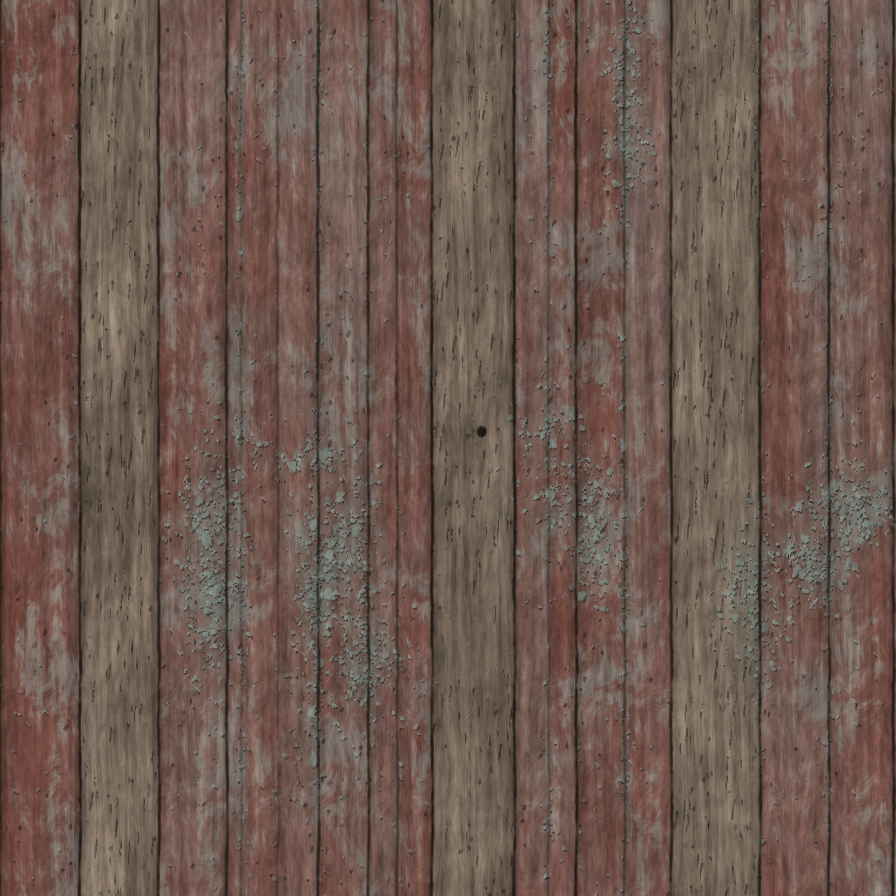
Write a Shadertoy shader that draws this texture.

```glsl
// Weathered vertical planks: worn red paint, bare brown boards and flaking teal undercoat.

const int SEAMS = 18;
const float seamX[SEAMS] = float[](0.0, .089, .177, .253, .269, .310, .355, .411, .443,
    .482, .574, .612, .643, .697, .749, .848, .925, .997);
const float seamDark[SEAMS] = float[](.7, .95, .85, .8, .25, .35, .75, .75, .5,
    .95, .95, .3, .9, .4, .85, .85, .8, .9);
const float seamTeal[SEAMS] = float[](0., .05, .05, 0., .9, 0., .6, .1, .05,
    0., .05, .55, .1, .75, 0., .2, .6, 0.);

// Flaking areas: centre, then radii
const int PATCHES = 11;
const vec4 patches[PATCHES] = vec4[](
    vec4(.235, .37, .03, .10), vec4(.350, .33, .02, .12), vec4(.385, .40, .03, .07),
    vec4(.415, .26, .035, .06), vec4(.34, .49, .05, .02), vec4(.62, .48, .04, .06),
    vec4(.66, .42, .02, .07), vec4(.845, .33, .03, .07), vec4(.90, .37, .04, .04),
    vec4(.95, .43, .05, .04), vec4(.70, .88, .02, .09));

float hash(vec2 p) {
    return fract(sin(dot(p, vec2(127.1, 311.7))) * 4375.85);
}

// Layered, warped sines, roughly -1 to 1
float waves(vec2 p) {
    float sum = 0.0, amp = .5;
    for (int i = 0; i < 5; i++) {
        p = mat2(.8, .6, -.6, .8) * p * 1.8 + sin(p.yx * .9) + 2.3;
        sum += amp * sin(p.x) * sin(p.y);
        amp *= .75;
    }
    return sum;
}

// Cellular noise: distance to the nearest point, and that cell's hash
vec2 cells(vec2 p) {
    vec2 nearest = vec2(9.0, 0.0);
    for (int k = 0; k < 9; k++) {
        vec2 cell = floor(p) + vec2(k % 3 - 1, k / 3 - 1);
        float d = length(p - cell - vec2(hash(cell), hash(cell + 57.3)));
        if (d < nearest.x) nearest = vec2(d, hash(cell + 19.7));
    }
    return nearest;
}

// Chips filling the given share of the cells
float chips(vec2 p, float coverage) {
    vec2 c = cells(p);
    float radius = .3 + .4 * fract(c.y * 37.0);
    return smoothstep(.02, -.02, c.y - coverage) * smoothstep(radius, radius - .25, c.x);
}

// Small and large flakes together
float flaking(vec2 p, float coverage) {
    return max(chips(p * 190.0, coverage), chips(p * vec2(85.0, 70.0), coverage * .3 - .01));
}

void mainImage(out vec4 fragColor, in vec2 fragCoord) {
    vec2 uv = fragCoord / iResolution.xy;
    float pixel = 1.0 / iResolution.x;

    // Seams: broken dark gaps, shading beside them, teal left along some
    float wobble = .0012 * waves(vec2(2.0, uv.y * 14.0));
    float gap = 0.0, shade = 0.0, tealLine = 0.0;
    int plank = 0;
    for (int i = 0; i < SEAMS; i++) {
        float d = uv.x + wobble - seamX[i];
        if (d > 0.0) plank = i;
        float wear = .8 + .6 * waves(vec2(float(i) * 7.0, uv.y * 22.0));
        float width = .0008 + .0008 * wear;
        gap = max(gap, seamDark[i] * clamp(wear + .1, 0., 1.)
            * smoothstep(width + pixel, width - pixel, abs(d)));
        shade = max(shade, seamDark[i] * exp(-abs(d) * 230.0));
        tealLine = max(tealLine, seamTeal[i] * exp(-pow(d / .0045, 2.0)));
    }
    bool bare = plank == 1 || plank == 9 || plank == 14;
    float tone = hash(vec2(plank, 3.0));
    vec2 shift = vec2(tone * 20.0, tone * 7.0);

    // Wood grain, speckle and broad stains
    float grain = waves(uv * vec2(65.0, 3.0) + shift);
    float fine = waves(uv * vec2(150.0, 13.0) - shift);
    float speckle = waves(uv * vec2(115.0, 60.0) + 4.0);
    float stain = waves(uv * vec2(8.0, 3.0) + shift);
    float blotch = waves(uv * vec2(17.0, 10.0));

    vec3 color;
    if (bare) {
        color = mix(vec3(.34, .29, .25), vec3(.52, .46, .40),
            clamp(.55 + .5 * stain + .3 * grain, 0., 1.));
        color *= 1.0 + .20 * fine + .10 * speckle;
        vec2 crack = cells(uv * vec2(260.0, 42.0) + .5 * speckle);
        color *= 1.0 - .4 * step(.86, crack.y) * smoothstep(.45, .1, crack.x);
    } else {
        float faded = clamp(.4 + .3 * tone + .5 * stain + .3 * blotch + .2 * speckle, 0., 1.);
        color = mix(vec3(.43, .275, .24), vec3(.475, .39, .36), faded);
        float rubbed = smoothstep(.1, .8, blotch + .4 * grain + .5 * speckle);
        color = mix(color, vec3(.47, .45, .42), .7 * rubbed);
        color *= 1.0 + .13 * grain + .15 * fine + .10 * speckle;
    }

    // Teal undercoat: a chalky wash under clustered flakes with shadows
    float area = 0.0;
    for (int i = 0; i < PATCHES; i++) {
        vec2 q = (uv - patches[i].xy) / patches[i].zw;
        area = max(area, exp(-dot(q, q)));
    }
    area *= clamp(.85 + .7 * blotch + .5 * speckle, 0., 1.);
    tealLine *= clamp(.65 + .8 * waves(vec2(5.0, uv.y * 10.0)) + .4 * speckle, 0., 1.);
    float coverage = (bare ? .002 : .02) + .85 * area + .5 * tealLine;
    vec2 ragged = uv + .003 * vec2(speckle, fine);
    float flakes = flaking(ragged, coverage);
    float shadow = flaking(ragged + vec2(-.001, .0018), coverage);
    color = mix(color, vec3(.45, .47, .44), .65 * clamp(area + tealLine, 0., 1.));
    color *= 1.0 - .4 * shadow * (1.0 - flakes);
    color = mix(color, vec3(.47, .53, .50) * (1.0 + .2 * speckle), .75 * flakes);

    // Dark pits, one knot, then the gaps
    color *= 1.0 - .45 * chips(uv * vec2(190.0, 130.0) + .4 * speckle + 31.0, .02);
    float knot = length((uv - vec2(.538, .518)) * vec2(1.1, 1.0)) + .001 * speckle;
    color *= 1.0 - .75 * smoothstep(.008, .004, knot);
    color *= 1.0 - .3 * shade;
    color = mix(color, vec3(.13, .10, .085), gap);
    fragColor = vec4(color, 1.0);
}
```
